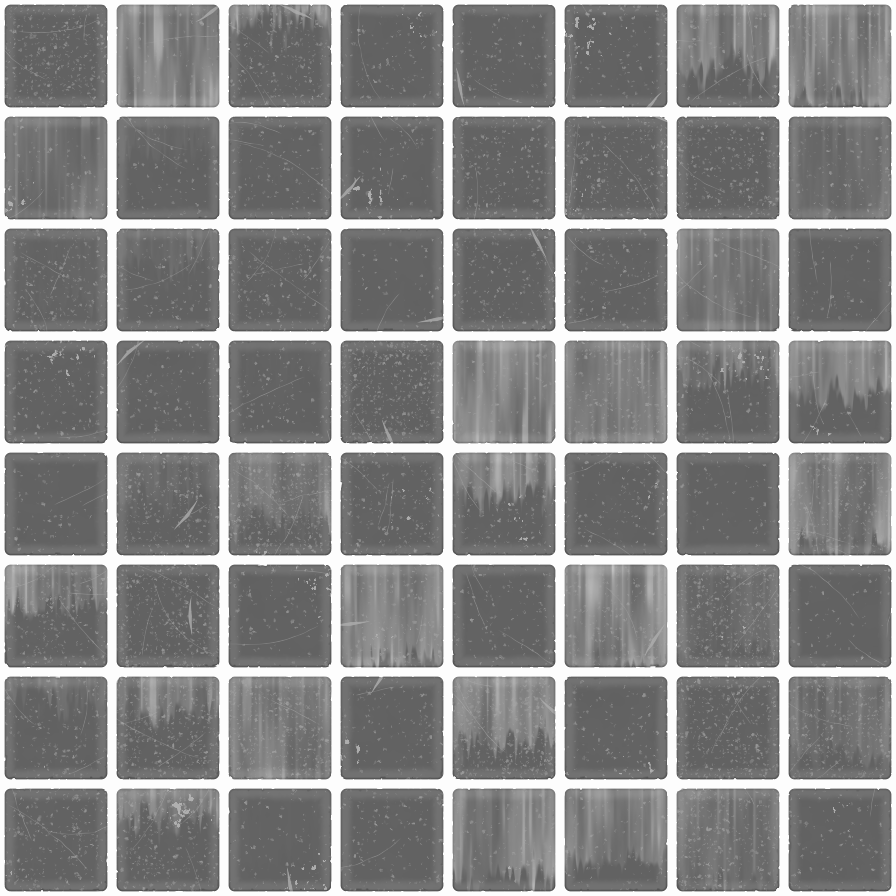
A WebGL 1 fragment shader for this pattern:

```glsl
precision highp float;
// Eight by eight worn grey rounded tiles on white, with streaks, scratches, chips and specks.

uniform vec2 u_resolution;

float hash(vec2 p) {
  vec3 a = fract(p.xyx * vec3(0.1031, 0.1030, 0.0973));
  a += dot(a, a.yzx + 33.33);
  return fract((a.x + a.y) * a.z);
}

float noise(vec2 p) {
  vec2 i = floor(p), f = fract(p);
  f = f * f * (3.0 - 2.0 * f);
  return mix(mix(hash(i), hash(i + vec2(1, 0)), f.x),
             mix(hash(i + vec2(0, 1)), hash(i + vec2(1, 1)), f.x), f.y);
}

float fbm(vec2 p) {
  float sum = 0.0, gain = 0.53;
  for (int i = 0; i < 4; i++) {
    sum += gain * noise(p);
    p = p * 2.03 + 17.3;
    gain *= 0.5;
  }
  return sum;
}

float roundedBox(vec2 p, float halfSize, float radius) {
  vec2 d = abs(p) - halfSize + radius;
  return length(max(d, 0.0)) + min(max(d.x, d.y), 0.0) - radius;
}

// Vertical grime hanging from the top down to a ragged lower limit
float streaks(vec2 q, vec2 id, vec2 seed) {
  float amount = smoothstep(0.38, 0.95, hash(id + 3.7));
  float limit = mix(-0.35, 0.75, hash(id + 8.3));
  float ragged = 0.45 * (fbm(vec2(q.x * 7.0, q.y * 2.0) + seed) - 0.5)
               + 0.28 * (noise(vec2(q.x * 38.0, q.y * 5.0) + seed) - 0.5);
  float reach = smoothstep(-0.03, 0.12, q.y - limit + ragged);
  float broad = fbm(vec2(q.x * 6.0, q.y * 0.9) + seed + 11.0);
  float fine = noise(vec2(q.x * 34.0, q.y * 1.3) + seed + 23.0);
  float hairs = smoothstep(0.55, 0.95, fine) * noise(vec2(q.x * 9.0, q.y * 4.0) + seed);
  return amount * reach * (0.02 + 0.15 * smoothstep(0.25, 0.8, broad) + 0.06 * fine + 0.16 * hairs);
}

// Small jittered flecks with rough outlines
float specks(vec2 q, vec2 id, vec2 seed, float px) {
  float density = mix(0.10, 0.55, pow(hash(id + 5.9), 2.0));
  vec2 warped = q + 0.022 * (vec2(noise(q * 60.0 + seed), noise(q * 60.0 + seed + 31.0)) - 0.5);
  float mark = 0.0;
  for (int i = 0; i < 3; i++) {
    float layer = float(i);
    vec2 g = warped * (11.0 + 8.0 * layer), cell = floor(g) + seed + 41.0 * layer;
    float scale = 11.0 + 8.0 * layer;
    vec2 center = 0.25 + 0.5 * vec2(hash(cell), hash(cell + 7.1));
    float radius = mix(0.003, 0.014, pow(hash(cell + 2.3), 3.0));
    float dist = length(fract(g) - center) / scale - radius;
    float present = step(hash(cell + 4.7), density);
    mark = max(mark, present * mix(0.4, 1.0, hash(cell + 9.4)) * (1.0 - smoothstep(-px, px, dist)));
  }
  return mark;
}

// Flaked clusters, strongest in a random part of the tile
float chips(vec2 q, vec2 id, vec2 seed) {
  vec2 center = vec2(hash(id + 12.1), hash(id + 14.6));
  float cluster = 1.0 - smoothstep(0.05, 0.5, length(q - center));
  float amount = smoothstep(0.4, 1.0, hash(id + 16.2));
  float flakes = fbm(q * vec2(20.0, 16.0) + seed + 53.0);
  return smoothstep(0.0, 0.05, flakes - 0.9 + 0.27 * amount * cluster);
}

// Bent hairlines, with an occasional wider tapered gouge
float scratches(vec2 q, vec2 id, vec2 seed, float px) {
  float mark = 0.0;
  for (int i = 0; i < 5; i++) {
    vec2 key = id + float(i) * vec2(13.7, 29.3) + 0.5;
    float angle = 6.2832 * hash(key);
    vec2 axis = vec2(cos(angle), sin(angle));
    vec2 v = q - vec2(hash(key + 1.3), hash(key + 2.9));
    vec2 u = vec2(dot(v, axis), dot(v, vec2(-axis.y, axis.x)));
    u.y += (hash(key + 4.1) - 0.5) * 1.4 * u.x * u.x + 0.012 * (noise(u.xx * 9.0 + seed) - 0.5);
    float gouge = step(0.91, hash(key + 6.7));
    float span = mix(mix(0.12, 0.5, hash(key + 5.3)), 0.18, gouge);
    float taper = max(0.0, 1.0 - abs(u.x) / span);
    float width = mix(0.0022, 0.015 * taper, gouge);
    float line = 1.0 - smoothstep(width - 0.5 * px, width + 0.7 * px, abs(u.y));
    float strength = mix(0.5 * noise(u.xx * 14.0 + seed) + 0.2, 0.95, gouge);
    mark = max(mark, line * strength * smoothstep(0.0, 0.15, taper) * step(hash(key + 8.9), 0.5));
  }
  return mark;
}

void main() {
  vec2 grid = 8.0 * gl_FragCoord.xy / u_resolution;
  vec2 id = mod(floor(grid), 8.0), q = fract(grid), seed = id * 67.0;
  float px = 8.0 / u_resolution.y;

  // Rim with slight nicks
  float d = roundedBox(q - 0.5, 0.459, 0.055);
  d += 0.012 * smoothstep(0.72, 1.0, noise(q * 32.0 + seed));

  // Pale soft bevel around a flat dark face
  float wobble = 0.03 * (fbm(q * 6.0 + seed) - 0.5);
  float shade = 0.385 + 0.06 * smoothstep(-0.125, -0.045, d + wobble);
  shade += 0.012 * (fbm(q * 4.0 + seed + 5.0) - 0.5);

  // Wear
  shade += streaks(q, id, seed);
  shade = mix(shade, 0.68, 0.85 * scratches(q, id, seed, px));
  shade = mix(shade, 0.66, 0.75 * specks(q, id, seed, px));
  shade = mix(shade, 0.71, 0.9 * chips(q, id, seed));

  // Dark outline, heavier along the bottom, then the white joint
  float outline = smoothstep(-0.024, -0.002, d);
  shade -= outline * mix(0.13, 0.07, smoothstep(0.03, 0.3, q.y));
  shade = mix(shade, 0.993, smoothstep(-0.6 * px, 0.6 * px, d));
  gl_FragColor = vec4(vec3(shade), 1.0);
}
```
